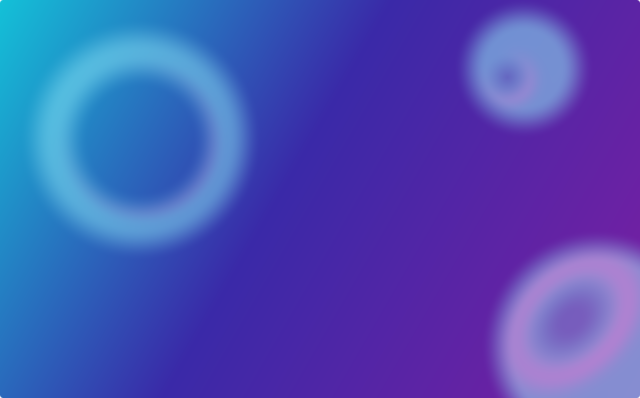
Reproduce this background procedurally as a Shadertoy shader.

```glsl
// Soft translucent bubbles over a slanted three-stop gradient.
// Each bubble is a blurred disc with a blurred hole and a tinted rim around it;
// lengths are in canvas heights, and the sheet has small rounded corners.
#define SLANT radians(30.0)
#define MID_STOP 0.45
#define BLUR 0.042
#define CORNER 0.017
#define CYAN vec3(0.075, 0.755, 0.845)
#define INDIGO vec3(0.227, 0.162, 0.658)
#define PURPLE vec3(0.484, 0.120, 0.636)
#define FILM vec3(0.565, 0.920, 0.975)
#define BLUSH vec3(0.890, 0.830, 0.970)

// Linear gradient whose ends touch opposite corners
vec3 backdrop(vec2 p, vec2 size) {
    vec2 dir = vec2(cos(SLANT), -sin(SLANT));
    float t = dot(p - 0.5 * size, dir) / dot(size, abs(dir)) + 0.5;
    vec3 first = mix(CYAN, INDIGO, clamp(t / MID_STOP, 0.0, 1.0));
    return mix(first, PURPLE, clamp((t - MID_STOP) / (1.0 - MID_STOP), 0.0, 1.0));
}

// edge and hole are signed distances; depth is how far the hole clears the film
vec3 bubble(vec3 under, float edge, float hole, float depth, float blush, float alpha) {
    float cover = 1.0 - smoothstep(-BLUR, BLUR, edge);
    cover *= 1.0 - depth * (1.0 - smoothstep(-BLUR, BLUR, hole));
    return mix(under, mix(FILM, BLUSH, blush), cover * alpha);
}

// Bell-shaped band around a distance of zero
float band(float d, float width) {
    return exp(-d * d / (width * width));
}

// Weight that favours the lower right side of a rim
float lowerRight(vec2 q) {
    return 0.5 + 0.5 * dot(q, vec2(0.6, -0.8)) / max(length(q), 1e-4);
}

float roundedBox(vec2 q, vec2 halfSize, float r) {
    vec2 d = abs(q) - halfSize + r;
    return length(max(d, 0.0)) + min(max(d.x, d.y), 0.0) - r;
}

void mainImage(out vec4 fragColor, in vec2 fragCoord) {
    vec2 size = vec2(iResolution.x / iResolution.y, 1.0);
    vec2 p = fragCoord / iResolution.y;
    vec3 color = backdrop(p, size);

    // Open ring, upper left
    vec2 q = p - vec2(0.353, 0.649);
    float hole = length(q) - 0.172;
    float blush = 0.6 * lowerRight(q) * band(hole - 0.005, 0.025);
    color = bubble(color, length(q) - 0.263, hole, 1.0, blush, 0.47);

    // Small disc with an off-centre dimple, upper right
    q = p - vec2(1.275, 0.806);
    hole = length(q) - 0.022;
    blush = 0.6 * lowerRight(q) * band(hole - 0.035, 0.025);
    color = bubble(color, length(p - vec2(1.316, 0.828)) - 0.135, hole, 0.45, blush, 0.54);

    // Large disc with a tilted oval dimple, lower right
    q = p - vec2(1.437, 0.195);
    vec2 tilted = vec2(q.x + q.y, q.y - q.x) * 0.7071;
    hole = length(tilted / vec2(1.45, 1.0)) - 0.058;
    blush = 0.95 * band(hole - 0.055, 0.035);
    color = bubble(color, length(p - vec2(1.502, 0.130)) - 0.252, hole, 0.45, blush, 0.54);

    // White outside the rounded corners
    float pixel = 1.0 / iResolution.y;
    float outside = smoothstep(-pixel, pixel, roundedBox(p - 0.5 * size, 0.5 * size + pixel, CORNER));
    fragColor = vec4(mix(color, vec3(1.0), outside), 1.0);
}
```
